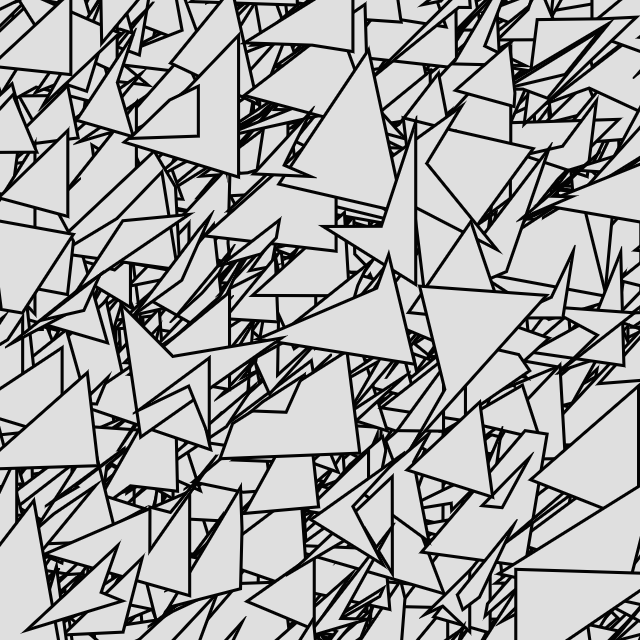
Write a Shadertoy shader that draws this pattern.

```glsl
const float CELL = 0.18;          // spacing of shards within one layer
const float HALF_STROKE = 0.0024; // half the outline width
const int LAYERS = 30;
const vec3 PAPER = vec3(0.875);
const vec3 INK = vec3(0.012);
const vec3 BACKDROP = vec3(1.0);

vec4 hash4(vec3 p) {
    vec4 q = fract(p.xyzx * vec4(0.1031, 0.1030, 0.0973, 0.1099));
    q += dot(q, q.wzxy + 33.33);
    return fract((q.xxyz + q.yzzw) * q.zywx);
}

float cross2(vec2 a, vec2 b) {
    return a.x * b.y - a.y * b.x;
}

// Signed distance to the line a-b, positive on its right side
float lineDistance(vec2 p, vec2 a, vec2 b) {
    vec2 e = b - a;
    return cross2(p - a, e) / max(length(e), 1e-5);
}

// Quad with mitred corners; d lies on the line from b through side c-a.
// A positive dent makes the corner at d point inward.
float shardDistance(vec2 p, vec2 a, vec2 b, vec2 c, float along, float dent) {
    vec2 foot = mix(c, a, along);
    vec2 d = mix(foot, b, dent);
    float winding = sign(cross2(b - a, c - a));
    float ab = lineDistance(p, a, b) * winding;
    float bc = lineDistance(p, b, c) * winding;
    float cd = lineDistance(p, c, d) * winding;
    float da = lineDistance(p, d, a) * winding;
    float lastPair = dent > 0.0 ? min(cd, da) : max(cd, da);

    // Limit the length of the mitred tips
    vec2 low = min(min(a, b), min(c, d));
    vec2 high = max(max(a, b), max(c, d));
    vec2 box = max(low - p, p - high) - 3.0 * HALF_STROKE;
    return max(max(max(ab, bc), lastPair), max(box.x, box.y));
}

// One random shard, mostly a wedge that opens to the upper right
float randomShard(vec2 uv, vec2 cell, vec2 offset, float layer) {
    vec3 seed = vec3(cell, layer * 3.0);
    vec4 place = hash4(seed + 11.7);
    vec4 jitterAB = hash4(seed + 47.3) - 0.5;
    vec4 jitterC = hash4(seed + 83.9);
    vec4 form = hash4(seed + 129.1);
    vec4 kind = hash4(seed + 171.5);

    vec2 a = vec2(-0.75, -0.30) + 0.5 * jitterAB.xy;
    vec2 b = vec2(0.30, 0.70) + 0.5 * jitterAB.zw;
    vec2 c = vec2(0.45, -0.50) + 0.5 * (jitterC.xy - 0.5);
    if (kind.x < 0.35) c.x = b.x;                 // upright side
    if (kind.y < 0.32)                            // thin sliver
        c = mix(c, mix(a, b, jitterC.z), mix(0.6, 0.95, jitterC.w));

    float size = CELL * mix(0.4, 1.0, place.z);
    if (kind.z < 0.15) size = -size;              // turned around
    a *= size;
    b *= size;
    c *= size;

    float along = mix(0.15, 0.85, form.x);
    float dent = form.y < 0.3 ? 0.0 : mix(-0.25, 0.6, form.z);
    vec2 p = uv - (cell - offset + place.xy) * CELL;
    if (form.w < 0.33) return shardDistance(p, a, b, c, along, dent);
    if (form.w < 0.66) return shardDistance(p, b, c, a, along, dent);
    return shardDistance(p, c, a, b, along, dent);
}

// Stack the shards from front to back until nothing shows through
vec3 shardPile(vec2 uv, float pixel) {
    vec3 color = vec3(0.0);
    float visible = 1.0;
    for (int layer = 0; layer < LAYERS; layer++) {
        float depth = float(layer);
        vec2 offset = hash4(vec3(depth, depth * 2.0, 5.0)).xy;
        vec2 home = floor(uv / CELL + offset);
        for (int i = 0; i < 9; i++) {
            vec2 cell = home + vec2(i % 3, i / 3) - 1.0;
            float d = randomShard(uv, cell, offset, depth);
            float cover = clamp(0.5 - (d - HALF_STROKE) / pixel, 0.0, 1.0);
            float outline = clamp(0.5 + (d + HALF_STROKE) / pixel, 0.0, 1.0);
            color += visible * cover * mix(PAPER, INK, outline);
            visible *= 1.0 - cover;
            if (visible < 0.005) return color;
        }
    }
    return color + visible * BACKDROP;
}

void mainImage(out vec4 fragColor, in vec2 fragCoord) {
    float pixel = 1.0 / iResolution.y;
    fragColor = vec4(shardPile(fragCoord * pixel, pixel), 1.0);
}
```
